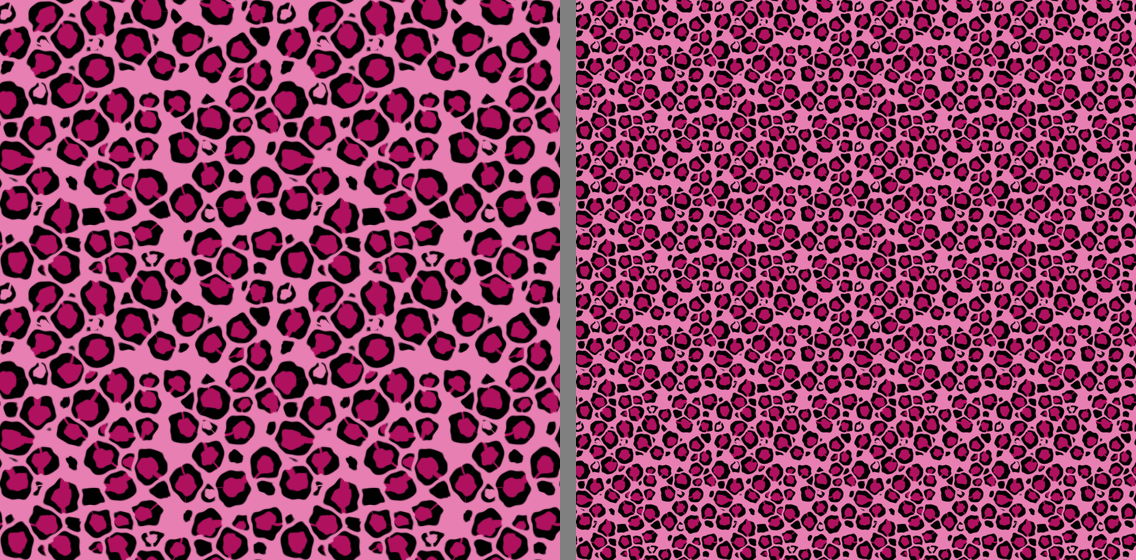
Left: one tile. Right: repeated 2 by 2.
This pattern is drawn by a Shadertoy shader. Its source:

```glsl
const float TAU = 6.2831853;
const float TILE_CELLS = 10.0;              // even, so the checkerboard wraps
const float TILE_REPEATS = 2.0;
const vec3 PINK = vec3(0.905, 0.498, 0.702);
const vec3 BLACK = vec3(0.008, 0.002, 0.004);
const vec3 MAGENTA = vec3(0.692, 0.068, 0.372);
const vec2 BIG_RADIUS = vec2(0.48, 0.73);   // in cells
const vec2 SMALL_RADIUS = vec2(0.20, 0.43);
const float JITTER = 0.62;
const float HALF_GAP = 0.06;
const float ROUNDING = 0.045;
const float WARP = 0.022;
const float CORE_SIZE = 0.54;               // relative to the spot radius
const float CORE_SHIFT = 0.22;
const float EDGE_SOFTNESS = 0.0019;         // in canvas units

struct Spot { vec2 centre; float radius; float big; float kind; };

vec4 hash4(vec2 cell, uint salt) {
    uvec4 v = uvec4(uvec2(cell), salt, 7u) * 1664525u + 1013904223u;
    for (int i = 0; i < 2; i++) {
        v.x += v.y * v.w;
        v.y += v.z * v.x;
        v.z += v.x * v.y;
        v.w += v.y * v.z;
        v ^= v >> 16u;
    }
    return vec4(v & 65535u) / 65535.0;
}

// Large and small spots alternate on a jittered checkerboard
Spot spotAt(vec2 cell) {
    vec2 id = mod(cell, TILE_CELLS);
    vec4 rnd = hash4(id, 1u);
    float big = 1.0 - mod(id.x + id.y, 2.0);
    vec2 range = mix(SMALL_RADIUS, BIG_RADIUS, big);
    vec2 centre = cell + 0.5 + JITTER * (rnd.xy - 0.5);
    return Spot(centre, mix(range.x, range.y, rnd.z), big, rnd.w);
}

float power(vec2 p, Spot s) {
    vec2 d = p - s.centre;
    return dot(d, d) - s.radius * s.radius;
}

vec2 direction(float angle) { return vec2(cos(angle), sin(angle)); }

// Wavy radius factor around a spot
float lobes(vec2 q, vec4 phase) {
    float a = atan(q.y, q.x);
    vec4 wave = sin(a * vec4(2.0, 3.0, 5.0, 8.0) + TAU * phase);
    return 1.0 + dot(wave, vec4(0.04, 0.06, 0.05, 0.025));
}

float segmentDistance(vec2 p, vec2 end) {
    return length(p - end * clamp(dot(p, end) / dot(end, end), 0.0, 1.0));
}

void mainImage(out vec4 fragColor, in vec2 fragCoord) {
    float cells = TILE_CELLS * TILE_REPEATS;
    vec2 p = fragCoord / iResolution.xy * cells;

    // Periodic warp roughens all outlines
    vec2 w = p * TAU / TILE_CELLS;
    p += WARP * sin(vec2(13.0 * w.y + 6.0 * w.x, 14.0 * w.x - 5.0 * w.y));
    p += 0.5 * WARP * sin(vec2(23.0 * w.y - 9.0 * w.x, 21.0 * w.x + 11.0 * w.y));

    // Owner of this point in the weighted cell diagram
    vec2 base = floor(p), ownCell = base;
    float ownPower = 1e5;
    for (int y = -2; y <= 2; y++)
    for (int x = -2; x <= 2; x++) {
        vec2 cell = base + vec2(x, y);
        float pw = power(p, spotAt(cell));
        if (pw < ownPower) { ownPower = pw; ownCell = cell; }
    }
    Spot spot = spotAt(ownCell);
    vec2 id = mod(ownCell, TILE_CELLS);
    vec4 shape = hash4(id, 2u), phase = hash4(id, 3u), opening = hash4(id, 4u);

    // Local frame, stretched more for small spots
    vec2 axis = direction(TAU * shape.x);
    float stretch = 1.0 + shape.y * mix(0.3, 0.12, spot.big);
    vec2 q = mat2(axis.x, -axis.y, axis.y, axis.x) * (p - spot.centre);
    q *= vec2(stretch, 1.0 / stretch);

    // Soft minimum of the lobed outline and the borders to all neighbours
    float outline = spot.radius * lobes(q, phase) - length(q);
    float sum = exp(-(outline + HALF_GAP) / ROUNDING);
    for (int y = -2; y <= 2; y++)
    for (int x = -2; x <= 2; x++) {
        vec2 cell = base + vec2(x, y);
        if (cell == ownCell) continue;
        Spot other = spotAt(cell);
        float border = (power(p, other) - ownPower) / (2.0 * distance(other.centre, spot.centre));
        sum += exp(-border / ROUNDING);
    }
    float body = -ROUNDING * log(sum) - HALF_GAP;

    // Off-centre core with up to two tongues that break the ring
    float angle = TAU * opening.x;
    vec2 k = q - CORE_SHIFT * spot.radius * shape.z * direction(angle);
    float core = CORE_SIZE * spot.radius * lobes(k, phase.wzxy) - length(k);
    for (int i = 0; i < 2; i++) {
        float width = spot.radius * mix(-0.1, 0.25, i == 0 ? opening.y : opening.z);
        float tongue = width - segmentDistance(q, 1.2 * spot.radius * direction(angle));
        core = max(core, tongue);
        body -= 0.5 * max(tongue, 0.0);
        angle += mix(2.0, 4.2, opening.w);
    }

    // Small spots are filled, hollow or solid
    bool isSmall = spot.big < 0.5;
    bool isHollow = isSmall && spot.kind > 0.68;
    bool isSolid = isSmall && (spot.radius < 0.29 || (spot.kind > 0.35 && !isHollow));
    if (isSolid) core = -1.0;
    vec3 coreColour = isHollow ? PINK : MAGENTA;

    float soft = cells * max(EDGE_SOFTNESS, 0.8 / iResolution.y);
    vec3 inside = mix(BLACK, coreColour, smoothstep(-soft, soft, core));
    fragColor = vec4(mix(PINK, inside, smoothstep(-soft, soft, body)), 1.0);
}
```
